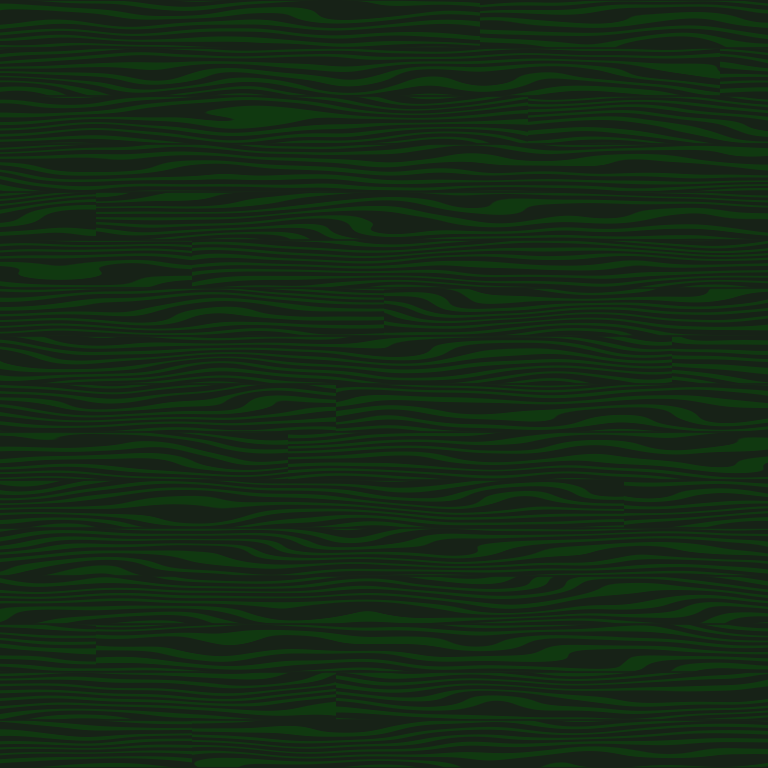
A Shadertoy shader for this texture:

```glsl
// Dark green wood grain: rows of long planks, each with its own flowing lines.
// The lines are contours of a height ramp bent by stretched gradient noise;
// where the ramp flattens, the contours swell into pointed lens shapes.

const vec3 DARK_WOOD = vec3(0.092, 0.132, 0.090);
const vec3 GREEN_GRAIN = vec3(0.062, 0.225, 0.064);
const float ROWS = 16.0;
const float LINES = 94.0;

float hash(vec2 p) {
    vec3 q = fract(vec3(p.xyx) * 0.1031);
    q += dot(q, q.yzx + 33.33);
    return fract((q.x + q.y) * q.z);
}

vec2 gradientAt(vec2 cell) {
    float angle = 6.2832 * hash(cell);
    return vec2(cos(angle), sin(angle));
}

// Gradient noise, about -0.7 to 0.7
float noise(vec2 p) {
    vec2 i = floor(p);
    vec2 f = p - i;
    vec2 u = f * f * f * (f * (f * 6.0 - 15.0) + 10.0);
    vec2 s = vec2(1.0, 0.0);
    float a = dot(gradientAt(i), f);
    float b = dot(gradientAt(i + s.xy), f - s.xy);
    float c = dot(gradientAt(i + s.yx), f - s.yx);
    float d = dot(gradientAt(i + s.xx), f - s.xx);
    return mix(mix(a, b, u.x), mix(c, d, u.x), u.y);
}

// Line counter: whole steps are neighbouring grain lines
float grainPhase(vec2 p, float seed) {
    vec2 shift = vec2(seed * 61.0, seed * 37.0);
    float broad = 2.7 * noise(p * vec2(4.2, 19.0) + shift);
    float fine = 0.9 * noise(p * vec2(7.5, 37.0) + shift.yx);
    return p.y * LINES + broad + fine + seed * 7.0;
}

// Share of the pixel covered by a grain line
float grainLines(vec2 p, float seed, float pixel) {
    float phase = grainPhase(p, seed);
    vec2 slope = vec2(grainPhase(p + vec2(pixel, 0.0), seed),
                      grainPhase(p + vec2(0.0, pixel), seed)) - phase;
    float softness = max(length(slope), 0.015);
    float halfWidth = 0.205 + 0.13 * noise(p * vec2(5.0, 60.0) + seed * 19.0);
    float fromCentre = abs(fract(phase) - 0.5);
    return clamp((halfWidth - fromCentre) / softness + 0.5, 0.0, 1.0);
}

void mainImage(out vec4 fragColor, in vec2 fragCoord) {
    float pixel = 1.0 / iResolution.y;
    vec2 p = fragCoord * pixel;

    // Planks: one butt joint per row, placed on the row grid
    float row = floor(p.y * ROWS);
    float joint = floor(hash(vec2(row, 5.0)) * ROWS) / ROWS;
    float plank = floor(p.x - joint);
    float seed = hash(vec2(row + 3.0, plank + 11.0));

    float grain = grainLines(p, seed, pixel);

    // Thin dark seam between rows
    float seamDistance = (0.5 - abs(fract(p.y * ROWS) - 0.5)) / ROWS;
    grain *= smoothstep(0.0, 0.0016 + pixel * 0.5, seamDistance);

    fragColor = vec4(mix(DARK_WOOD, GREEN_GRAIN, grain), 1.0);
}
```
